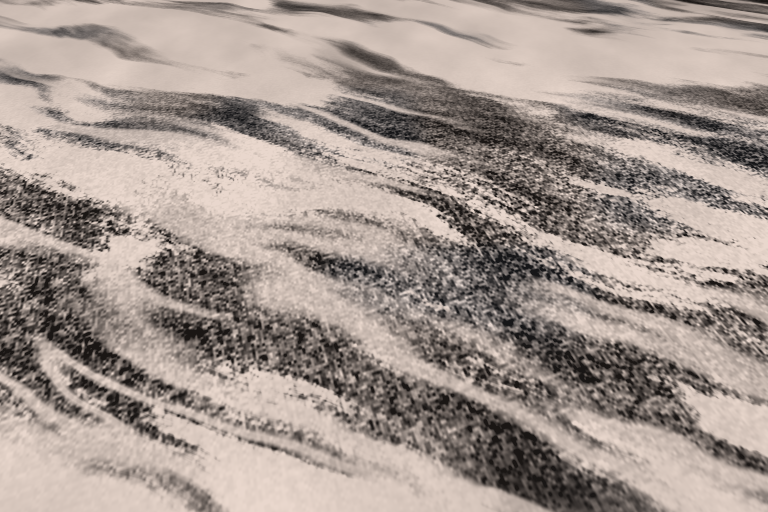
Write a WebGL 1 fragment shader that draws this texture.

```glsl
precision highp float;
// Streaked granite slab seen at a low angle: cream stone with grainy black drifts.
// Stretched, warped noise on a perspective plane sets the drifts; fine noise adds
// mineral grain, which fades away from a sharp middle band like a shallow lens.

uniform vec2 u_resolution;

const vec3 CREAM = vec3(0.915, 0.845, 0.803);
const vec3 BLACK = vec3(0.100, 0.086, 0.080);
const vec3 COOL_TINT = vec3(-0.015, 0.0, 0.014);
const vec2 FLOW = vec2(0.83, -0.56);
const float HORIZON = 1.6;

float hash(vec2 p) {
  return fract(sin(dot(p, vec2(127.1, 311.7))) * 43758.5453);
}

float noise(vec2 p) {
  vec2 cell = floor(p);
  vec2 f = fract(p);
  f = f * f * (3.0 - 2.0 * f);
  float low = mix(hash(cell), hash(cell + vec2(1.0, 0.0)), f.x);
  float high = mix(hash(cell + vec2(0.0, 1.0)), hash(cell + vec2(1.0, 1.0)), f.x);
  return mix(low, high, f.y);
}

// Layered noise around 0; detail weakens the finer octaves.
float fbm(vec2 p, float detail) {
  float sum = 0.0;
  float amplitude = 0.5;
  for (int i = 0; i < 5; i++) {
    sum += amplitude * (noise(p) - 0.5);
    p = mat2(1.98, 0.25, -0.25, 1.98) * p + vec2(17.3, 9.1);
    amplitude *= 0.56 * detail;
  }
  return sum;
}

// Soft elliptical weight, 1 at its centre.
float blob(vec2 p, vec2 centre, vec2 radius) {
  vec2 d = (p - centre) / radius;
  return exp(-dot(d, d));
}

// Screen point to a point on the receding slab.
vec2 slabPoint(vec2 p) {
  float depth = 1.0 / (HORIZON - p.y);
  return vec2((p.x - 0.75) * depth, 2.0 * depth);
}

// Slab point to coordinates along and across the streaks, gently bent.
vec2 flowPoint(vec2 q) {
  vec2 across = vec2(-FLOW.y, FLOW.x);
  vec2 s = vec2(dot(q, FLOW), dot(q, across));
  vec2 wide = vec2(noise(q * 2.6 + 4.0), noise(q * 2.6 + 31.0)) - 0.5;
  vec2 small = vec2(noise(q * 10.0 + 11.0), noise(q * 10.0 + 47.0)) - 0.5;
  return s + wide * vec2(0.22, 0.14) + small * vec2(0.08, 0.03);
}

// Broad areas where the stone runs darker (+) or paler (-).
float broadTone(vec2 p) {
  float tone = 0.11 * blob(p, vec2(1.15, 0.50), vec2(0.50, 0.28));
  tone += 0.10 * blob(p, vec2(0.15, 0.38), vec2(0.28, 0.20));
  tone += 0.15 * blob(p, vec2(0.80, 0.14), vec2(0.26, 0.09));
  tone += 0.14 * blob(p, vec2(0.35, 0.75), vec2(0.50, 0.04));
  tone += 0.16 * blob(p, vec2(1.35, 1.0), vec2(0.50, 0.06));
  tone -= 0.22 * blob(p, vec2(0.25, 0.92), vec2(0.60, 0.12));
  tone -= 0.17 * blob(p, vec2(1.25, 0.87), vec2(0.35, 0.06));
  tone -= 0.14 * blob(p, vec2(0.35, 0.64), vec2(0.20, 0.07));
  tone -= 0.15 * blob(p, vec2(0.50, 0.23), vec2(0.20, 0.08));
  tone -= 0.14 * blob(p, vec2(0.50, 0.0), vec2(0.80, 0.08));
  return tone;
}

// Thin pale veins following the flow, broken along their length.
float paleVeins(vec2 s, float softness) {
  float n = fbm(s * vec2(1.3, 9.0) + 52.0, 0.6);
  float ridge = 1.0 - abs(2.0 * n);
  float gaps = smoothstep(0.35, 0.55, noise(s * vec2(2.2, 6.0) + 7.0));
  return gaps * smoothstep(0.90 - softness, 0.96, ridge);
}

// Mineral grain, roughly -1 to 1, on skewed lattices to hide their rows.
float grainAt(vec2 q) {
  float fine = noise(mat2(235.0, -70.0, 55.0, 135.0) * q);
  float coarse = noise(mat2(100.0, 50.0, -40.0, 72.0) * q + 71.0);
  return 2.0 * (0.6 * fine + 0.4 * coarse) - 1.0;
}

void main() {
  vec2 p = gl_FragCoord.xy / u_resolution.y;
  vec2 q = slabPoint(p);
  vec2 s = flowPoint(q);

  float focus = smoothstep(-0.20, 0.30, p.y) * (1.0 - smoothstep(0.60, 0.92, p.y));
  float blur = 1.0 - focus;
  float grain = grainAt(q) * mix(0.06, 1.0, focus);

  // Dark drifts: long streaks, rounder patches and fine wisps, with grainy borders
  float detail = mix(0.75, 1.0, focus);
  float streaks = fbm(s * vec2(2.6, 13.0) + 8.0, detail);
  float patches = fbm(s * vec2(3.6, 7.5) + 63.0, detail);
  float wisps = fbm(s * vec2(7.0, 30.0) + 19.0, detail);
  float drift = 0.68 * streaks + 0.68 * patches + 0.30 * wisps * mix(0.4, 1.0, focus);
  drift += broadTone(p) + 0.075 * grain + 0.025;
  float edge = 0.075 + 0.01 * blur;
  float cover = smoothstep(-edge, edge, drift);
  cover *= 1.0 - 0.85 * paleVeins(s, 0.06 + 0.04 * blur);

  // Ink strength: clouded drifts over lightly mottled cream
  float cloud = fbm(s * vec2(5.0, 15.0) + 23.0, 1.0);
  float mottle = fbm(q * vec2(7.0, 4.0) + 40.0, 0.8);
  float deep = 0.56 + 0.8 * cloud + 0.75 * drift + 0.62 * grain;
  float pale = 0.06 + 0.22 * mottle + 0.09 * grain;
  pale += 0.07 * smoothstep(0.65, 1.0, p.y);
  float ink = clamp(mix(pale, deep, cover), 0.0, 1.0);

  vec3 color = mix(CREAM, BLACK, ink);
  color += COOL_TINT * cover * smoothstep(0.5, 0.8, noise(q * 4.0 + 13.0));
  gl_FragColor = vec4(color, 1.0);
}
```
